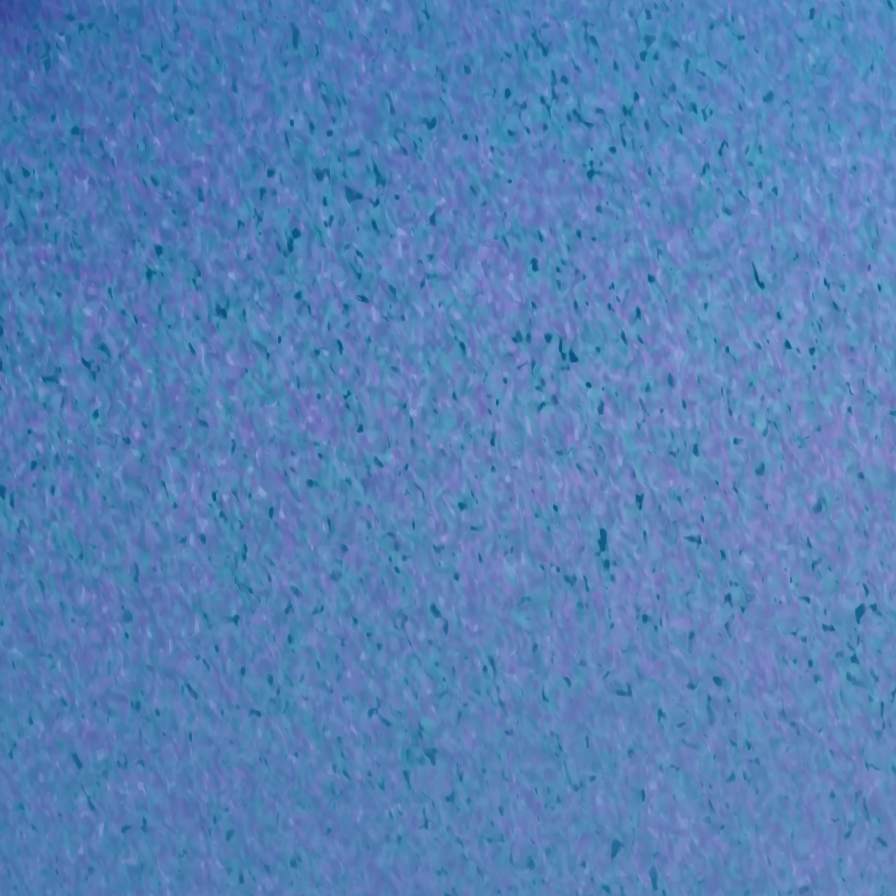
This texture is drawn by a Shadertoy shader. Its source:

```glsl
// Base gradient, one colour per canvas corner
const vec3 BOTTOM_LEFT = vec3(0.30, 0.48, 0.69);
const vec3 BOTTOM_RIGHT = vec3(0.37, 0.525, 0.73);
const vec3 TOP_LEFT = vec3(0.26, 0.44, 0.68);
const vec3 TOP_RIGHT = vec3(0.31, 0.54, 0.75);
const vec3 CENTRE_GLOW = vec3(0.050, 0.030, 0.025);
const vec3 CORNER_SHADE = vec3(0.07, 0.17, 0.10);

// Colour shifts of the grain
const vec3 VIOLET_SHIFT = vec3(0.105, -0.052, 0.028);
const vec3 LIGHT_SHIFT = vec3(0.100, 0.098, 0.085);
const vec3 DARK_SPECK = vec3(0.04, 0.33, 0.52);
const vec3 PALE_SPECK = vec3(0.56, 0.68, 0.87);

// Cells per canvas; fewer in y makes upright flecks
const vec2 FINE_CELLS = vec2(215.0, 125.0);
const vec2 FLECK_CELLS = vec2(140.0, 86.0);
const vec2 BLOTCH_CELLS = vec2(66.0, 44.0);
const vec2 CLOUD_CELLS = vec2(17.0, 12.0);

const float LEAN = 0.16;
const float WARP = 0.004;
const float CELL_SHARPNESS = 3.8;

vec3 hash3(vec2 p) {
    vec3 q = fract(p.xyx * vec3(0.1031, 0.1030, 0.0973));
    q += dot(q, q.yxz + 33.33);
    return fract((q.xxy + q.yzz) * q.zyx);
}

// Soft cellular noise: three independent tones in -1..1
vec3 cellTones(vec2 p) {
    vec2 cell = floor(p);
    vec3 sum = vec3(0.0);
    float total = 0.0;
    for (int y = -1; y <= 1; y++) {
        for (int x = -1; x <= 1; x++) {
            vec2 id = cell + vec2(x, y);
            vec2 away = id + 0.15 + 0.7 * hash3(id + 71.0).xy - p;
            float weight = exp(-CELL_SHARPNESS * dot(away, away));
            sum += weight * (2.0 * hash3(id + 13.0) - 1.0);
            total += weight;
        }
    }
    return sum / total;
}

vec3 baseColour(vec2 uv) {
    vec3 bottom = mix(BOTTOM_LEFT, BOTTOM_RIGHT, uv.x);
    vec3 top = mix(TOP_LEFT, TOP_RIGHT, uv.x);
    vec3 colour = mix(bottom, top, smoothstep(0.4, 1.0, uv.y));
    vec2 fromGlow = (uv - vec2(0.78, 0.58)) / vec2(0.55, 0.38);
    colour += CENTRE_GLOW * exp(-dot(fromGlow, fromGlow));
    return colour - CORNER_SHADE * exp(-18.0 * length(uv - vec2(0.0, 1.0)));
}

void mainImage(out vec4 fragColor, in vec2 fragCoord) {
    vec2 uv = fragCoord / iResolution.xy;
    vec2 p = uv + vec2(LEAN * uv.y, 0.0);

    vec3 blotch = cellTones(p * BLOTCH_CELLS + 600.0);
    vec3 cloud = cellTones(p * CLOUD_CELLS + 800.0);

    // Bend the small grains so their outlines turn ragged
    vec2 bent = p + WARP * blotch.yz;
    vec3 fine = cellTones(bent * FINE_CELLS + 200.0);
    vec3 fleck = cellTones(bent * FLECK_CELLS + 400.0);

    // Grain is strongest in the band above the middle
    float band = exp(-pow((uv.y - 0.62) / 0.36, 2.0));
    float strength = mix(0.60, 1.0, band);

    // Violet against teal, and light against dark
    float tint = 0.60 * fleck.x + 0.55 * blotch.x + 0.22 * cloud.x;
    float light = 0.55 * fine.x + 0.35 * fleck.y + 0.10 * blotch.y;
    vec3 colour = baseColour(uv);
    colour += strength * (VIOLET_SHIFT * tint + LIGHT_SHIFT * light);

    // Small ragged specks: dark ones gather in teal, pale ones in violet
    float darkField = 0.55 * fleck.z + 0.55 * fine.y - 0.35 * tint;
    float paleField = 0.70 * fine.z + 0.35 * fleck.y + 0.20 * tint;
    float dark = smoothstep(0.36, 1.00, darkField);
    float pale = smoothstep(0.40, 1.00, paleField);
    colour = mix(colour, DARK_SPECK, strength * dark);
    colour = mix(colour, PALE_SPECK, 0.65 * strength * pale);

    fragColor = vec4(clamp(colour, 0.0, 1.0), 1.0);
}
```
